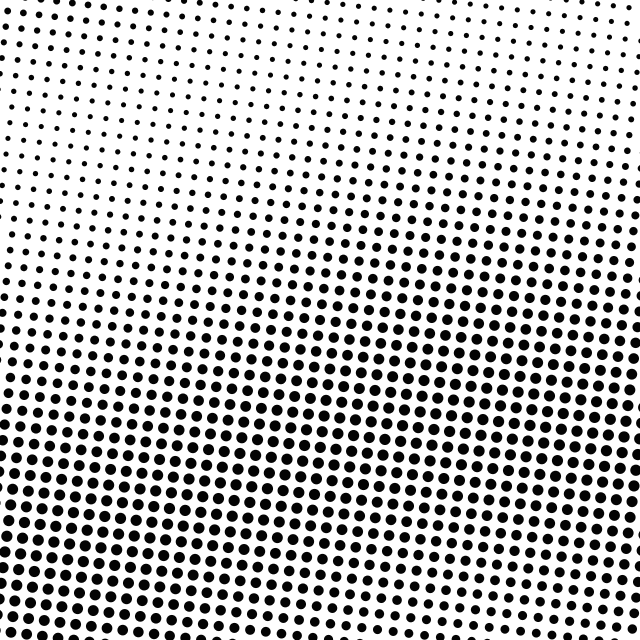
A WebGL 1 fragment shader for this pattern:

```glsl
precision highp float;

uniform vec2 u_resolution;

const vec3 PAPER = vec3(1.0);
const vec3 INK = vec3(0.01);

const float CELLS = 40.5;         // dots across the canvas
const float SCREEN_ANGLE = -0.1222;

const float TONE_MEAN = 0.0755;   // squared dot radius, in cells
const float TONE_SWING = 0.05;
const float WAVE_FREQ = 4.83;
const float CREST_HEIGHT = 0.336;
const float BEND_DEPTH = 0.0977;
const float BEND_FREQ = 4.2;

mat2 rotation(float angle) {
  float c = cos(angle);
  float s = sin(angle);
  return mat2(c, s, -s, c);
}

// Broad wave whose crest dips toward the left
float tone(vec2 p) {
  float crest = CREST_HEIGHT - BEND_DEPTH * (1.0 + cos(BEND_FREQ * p.x));
  return TONE_MEAN + TONE_SWING * cos(WAVE_FREQ * (p.y - crest));
}

void main() {
  float side = min(u_resolution.x, u_resolution.y);
  vec2 centered = (gl_FragCoord.xy - 0.5 * u_resolution) / side;

  // Rotated screen with one dot at the canvas center
  mat2 turn = rotation(SCREEN_ANGLE);
  vec2 grid = (centered * turn) * CELLS;
  vec2 cell = floor(grid + 0.5);
  vec2 dotCenter = turn * (cell / CELLS) + 0.5;

  // Dot area follows the tone at its center
  float radius = sqrt(tone(dotCenter));
  float edge = length(grid - cell) - radius;
  float pixel = CELLS / side;
  float coverage = clamp(0.5 - edge / pixel, 0.0, 1.0);

  gl_FragColor = vec4(mix(PAPER, INK, coverage), 1.0);
}
```
